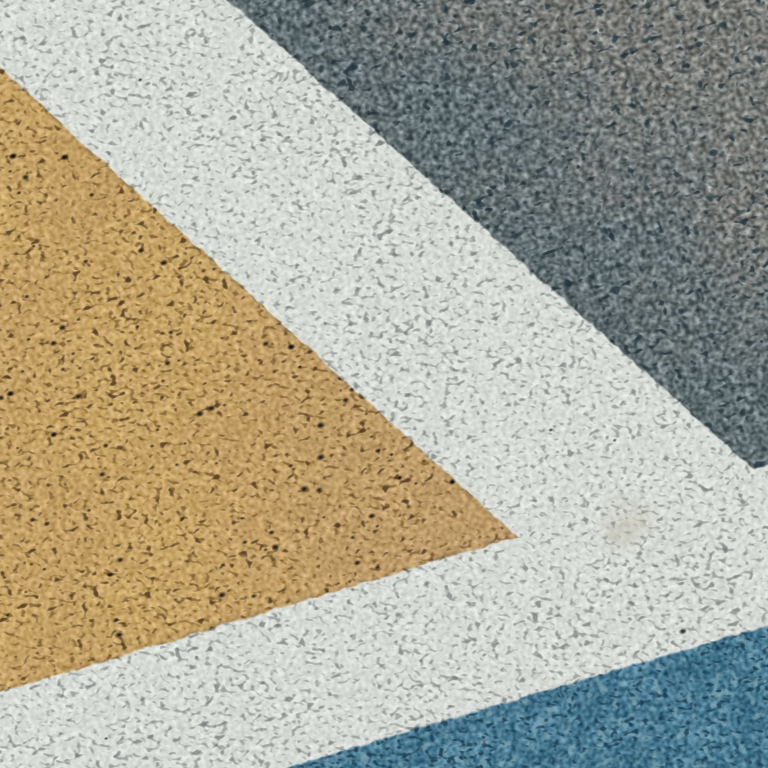
Write a WebGL 1 fragment shader that draws this texture.

```glsl
precision highp float;
uniform vec2 u_resolution;

vec2 hash2(vec2 cell) {
  vec3 h = fract(cell.xyx * vec3(0.1031, 0.103, 0.0973));
  h += dot(h, h.yzx + 33.33);
  return fract((h.xx + h.yz) * h.zy);
}

float gradientDot(vec2 cell, vec2 offset, vec2 f) {
  float angle = 6.2832 * hash2(cell + offset).x;
  return dot(vec2(cos(angle), sin(angle)), f - offset);
}

float gradientNoise(vec2 p) {
  vec2 cell = floor(p), f = fract(p);
  vec2 w = f * f * f * (f * (f * 6.0 - 15.0) + 10.0);
  float low = mix(gradientDot(cell, vec2(0.0), f), gradientDot(cell, vec2(1.0, 0.0), f), w.x);
  float high = mix(gradientDot(cell, vec2(0.0, 1.0), f), gradientDot(cell, vec2(1.0), f), w.x);
  return mix(low, high, w.y);
}

// Each octave is rotated so that no grid direction shows
float fbm(vec2 p) {
  float sum = 0.0, amplitude = 1.0;
  for (int i = 0; i < 4; i++) {
    sum += amplitude * gradientNoise(p);
    p = mat2(1.6, 1.2, -1.2, 1.6) * p + 17.3;
    amplitude *= 0.55;
  }
  return sum;
}

// Signed distance to the line a-b, positive on its left
float leftOf(vec2 p, vec2 a, vec2 b) {
  vec2 d = normalize(b - a);
  return d.x * (p.y - a.y) - d.y * (p.x - a.x);
}

// Sparse soft holes jittered inside a grid, varied in size and depth
float pits(vec2 p, float scale, float chance) {
  vec2 cell = floor(p * scale), f = fract(p * scale);
  vec2 seed = hash2(cell + 71.0);
  vec2 center = 0.25 + 0.5 * hash2(cell + 13.0);
  float radius = scale * mix(0.003, 0.0062, seed.y * seed.y);
  float hole = 1.0 - smoothstep(0.0, radius, length((f - center) * vec2(0.8, 1.1)));
  return hole * step(seed.x, chance) * mix(0.75, 1.2, seed.y);
}

void main() {
  vec2 p = gl_FragCoord.xy / u_resolution;
  float soft = max(0.0022, 0.8 / u_resolution.y);

  // Layers of surface texture on a tilted frame
  vec2 q = mat2(0.94, -0.34, 0.34, 0.94) * p + 2.0;
  float broad = fbm(q * 5.0 + 3.0);
  float mottle = fbm(q * 24.0 + 9.0);
  float grain = gradientNoise(q * 165.0 + 5.0) + 0.7 * gradientNoise(p * 125.0 + 31.0);
  float coarse = gradientNoise(q * 90.0 + 41.0);
  float crowding = 0.16 * mottle + 0.08 * broad;
  vec2 streak = mat2(0.98, 0.17, -0.17, 0.98) * p + 4.0;
  float flecks = smoothstep(0.1, 0.55, gradientNoise(streak * vec2(110.0, 165.0) + 80.0) + crowding);
  float specks = smoothstep(0.22, 0.58, gradientNoise(q * vec2(95.0, 125.0) + 23.0) + crowding);

  // Painted regions with worn borders
  float wear = 0.0025 * gradientNoise(q * 85.0) + 0.003 * gradientNoise(q * 28.0);
  vec2 tip = vec2(0.673, 0.301), notch = vec2(0.983, 0.388);
  float yellowDist = min(-leftOf(p, vec2(0.0, 0.911), tip), leftOf(p, vec2(0.0, 0.099), tip)) + wear;
  float grayDist = min(leftOf(p, vec2(0.297, 1.0), notch), leftOf(p, notch, vec2(1.0, 0.394))) + wear;
  float blueDist = -leftOf(p, vec2(0.371, 0.0), vec2(1.0, 0.186)) + wear;
  float yellowMask = smoothstep(-soft, soft, yellowDist);
  float grayMask = smoothstep(-soft, soft, grayDist);
  float blueMask = smoothstep(-soft, soft, blueDist);

  // White paint
  vec3 white = vec3(0.85, 0.865, 0.845) + 0.03 * mottle + 0.09 * grain;
  white = mix(white, vec3(0.52, 0.54, 0.53), 0.65 * flecks);
  white = mix(white, vec3(0.42, 0.43, 0.43), 0.65 * specks);
  float stain = smoothstep(0.05, 0.0, length(p - vec2(0.818, 0.315)) + 0.025 * mottle);
  white = mix(white, vec3(0.72, 0.7, 0.62), 0.4 * stain);
  white = mix(white, vec3(0.2, 0.22, 0.22), min(1.0, pits(q, 26.0, 0.02)));

  // Yellow paint, dustier toward the tip
  vec3 yellow = vec3(0.78, 0.645, 0.41) + vec3(0.03, 0.035, 0.02) * broad;
  yellow = mix(yellow, vec3(0.74, 0.61, 0.44), smoothstep(0.2, 0.65, p.x) * 0.7);
  yellow += 0.04 * mottle + 0.13 * grain;
  yellow = mix(yellow, vec3(0.42, 0.3, 0.14), 0.65 * flecks);
  yellow = mix(yellow, vec3(0.28, 0.2, 0.11), 0.8 * specks);
  float holes = max(pits(q, 30.0, 0.05), 0.8 * pits(q + 0.37, 55.0, 0.08));
  yellow = mix(yellow, vec3(0.1, 0.08, 0.07), min(1.0, holes));

  // Bare asphalt, cool in patches near the paint and warmer beyond
  float warmth = smoothstep(0.0, 0.34, grayDist + 0.2 * broad);
  vec3 gray = mix(vec3(0.4, 0.45, 0.46), vec3(0.495, 0.5, 0.485), warmth);
  gray += 0.06 * mottle + 0.22 * grain + 0.16 * coarse;
  gray = mix(gray, vec3(0.22, 0.28, 0.3), 0.6 * flecks);
  gray = mix(gray, vec3(0.12, 0.18, 0.21), 0.8 * specks);
  float chips = smoothstep(0.28, 0.55, gradientNoise(q * 72.0 + 57.0) + 0.2 * mottle);
  gray = mix(gray, vec3(0.13, 0.2, 0.23), 0.75 * chips);

  // Blue paint with pale scuffs
  vec3 blue = vec3(0.29, 0.48, 0.57) + 0.1 * mottle + 0.18 * grain;
  blue = mix(blue, vec3(0.53, 0.67, 0.71), 0.6 * smoothstep(0.08, 0.45, coarse + 0.15 * mottle));
  blue = mix(blue, vec3(0.08, 0.2, 0.28), 0.75 * max(flecks, specks));

  vec3 color = mix(white, yellow, yellowMask);
  color = mix(color, gray, grayMask);
  color = mix(color, blue, blueMask);

  // Broken thin shadow along the yellow and asphalt borders
  float rim = exp(-abs(yellowDist) * 380.0) * yellowMask + exp(-abs(grayDist) * 380.0) * grayMask;
  color *= 1.0 - rim * clamp(0.15 + 0.7 * coarse, 0.0, 0.5);
  gl_FragColor = vec4(clamp(color, 0.0, 1.0), 1.0);
}
```
